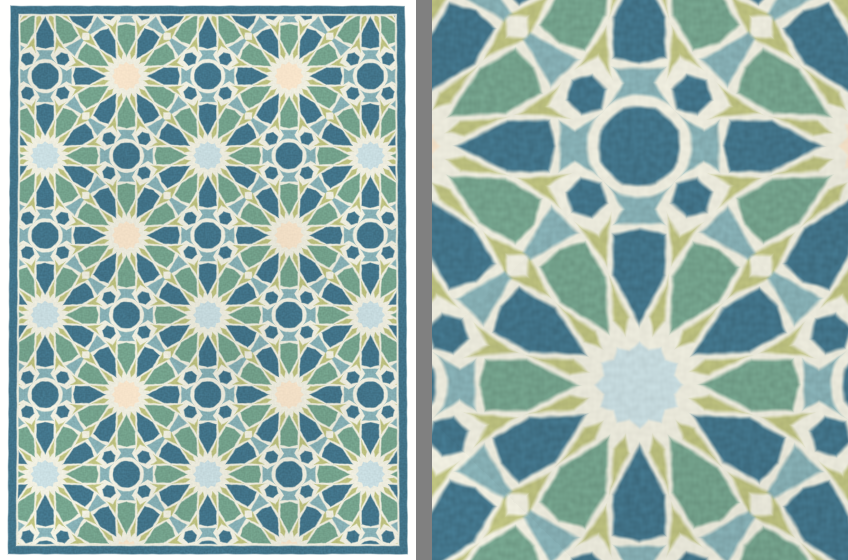
Left, the full canvas; right, a detail of the centre.
This pattern is drawn by a Shadertoy shader. Its source:

```glsl
const vec3 BACKDROP = vec3(1.0, 1.0, 0.995);
const vec3 CREAM = vec3(0.925, 0.92, 0.865);
const vec3 BLUE  = vec3(0.255, 0.45, 0.535);
const vec3 GREEN = vec3(0.45, 0.63, 0.545);
const vec3 TEAL  = vec3(0.52, 0.68, 0.70);
const vec3 LIME  = vec3(0.73, 0.745, 0.49);
const vec3 ICE   = vec3(0.78, 0.86, 0.875);
const vec3 PEACH = vec3(0.96, 0.885, 0.785);

// Layout, in canvas heights
const vec2 RUG_CENTER = vec2(0.371, 0.5);
const vec2 RUG_HALF = vec2(0.3545, 0.4895);
const float RUG_TAPER = 0.005;
const float BORDER = 0.0145;
const float PIPING = 0.0035;
const vec2 ORIGIN = vec2(0.371, 0.4375);
const vec2 PITCH = vec2(0.1452, 0.1422);

// Motif sizes, in pitches
const float SECTOR = 0.5235988;
const float PETAL_TIP = 0.255;
const float PETAL_SHOULDER = 0.46;
const float PETAL_END = 0.655;
const float PETAL_HALF = 0.106;
const float DISC = 0.165;
const float HEX_OFFSET = 0.305;
const float HEX_SIZE = 0.073;
const float SOFTNESS = 0.012;
const float WOBBLE = 0.006;
const float WEAVE = 0.10;
const float TONE_DRIFT = 0.035;

vec2 hashGradient(vec2 cell) {
    vec3 h = fract(cell.xyx * vec3(0.1031, 0.1030, 0.0973));
    h += dot(h, h.yzx + 33.33);
    float angle = 6.2831853 * fract((h.x + h.y) * h.z);
    return vec2(cos(angle), sin(angle));
}

float gradientNoise(vec2 p) {
    vec2 i = floor(p), f = p - i;
    vec2 u = f * f * f * (f * (f * 6.0 - 15.0) + 10.0);
    vec2 e = vec2(1.0, 0.0);
    float low = mix(dot(hashGradient(i), f), dot(hashGradient(i + e), f - e), u.x);
    float high = mix(dot(hashGradient(i + e.yx), f - e.yx), dot(hashGradient(i + 1.0), f - 1.0), u.x);
    return mix(low, high, u.y);
}

// Nearest integer site whose coordinates have an even sum
vec2 checkerSite(vec2 g) {
    vec2 d = 2.0 * round(vec2(g.x + g.y, g.x - g.y) * 0.5);
    return 0.5 * vec2(d.x + d.y, d.x - d.y);
}

vec2 foldSector(float radius, float angle) {
    float a = angle - SECTOR * round(angle / SECTOR);
    return radius * vec2(cos(a), abs(sin(a)));
}

float petal(vec2 p) {
    vec2 side = normalize(vec2(-PETAL_HALF, PETAL_SHOULDER - PETAL_TIP));
    float flank = max(p.y - PETAL_HALF, dot(p - vec2(PETAL_TIP, 0.0), side));
    return max(flank, p.x + 0.25 * p.y - PETAL_END);
}

float innerDart(vec2 p) {
    float outer = p.y + 0.2 * (p.x - 0.44);
    return max(outer, p.y - 0.5 * (p.x - 0.225)) * 0.95;
}

float outerArrow(vec2 p) {
    return max(p.y - 0.36 * (p.x - 0.53), 0.75 * (p.x - 0.645 - 0.9 * p.y));
}

float bowTie(vec2 p) {
    float waist = p.y - 0.065 - 0.6 * abs(p.x - 0.265);
    return max(max(waist, p.x - 0.325), DISC + 0.05 - length(p));
}

float hexagon(vec2 p, float size) {
    p = abs(p);
    return max(p.y, dot(p, vec2(0.866, 0.5))) - size;
}

float kite(vec2 p) {
    return max(p.y - 0.075 + 0.268 * (p.x - 0.44), max(0.435 - p.x, p.x - 0.65));
}

void paint(inout vec3 color, vec3 ink, float dist, float soft) {
    color = mix(color, ink, smoothstep(soft, -soft, dist));
}

vec3 latticePattern(vec2 g, float soft) {
    vec3 color = CREAM;

    // Twelve-petal rosette
    vec2 site = checkerSite(g);
    vec2 q = g - site;
    float radius = length(q), angle = atan(q.y, q.x);
    vec2 onPetal = foldSector(radius, angle);
    vec2 onGap = foldSector(radius, angle + 0.5 * SECTOR);
    float row = mod(site.y, 2.0);
    float turn = mod(round(angle / SECTOR) + row, 2.0);
    paint(color, mix(GREEN, BLUE, turn), petal(onPetal), soft);
    paint(color, LIME, min(innerDart(onGap), outerArrow(onGap)), soft);
    float star = onPetal.x + 0.9 * onPetal.y - 0.18;
    paint(color, mix(ICE, PEACH, row), star, soft);

    // Medallion with four bow ties and four hexagons
    vec2 shift = vec2(1.0, 0.0);
    vec2 m = abs(g - checkerSite(g - shift) - shift);
    vec2 axial = vec2(max(m.x, m.y), min(m.x, m.y));
    vec2 diagonal = vec2(m.x + m.y, abs(m.x - m.y)) * 0.7071;
    paint(color, TEAL, min(bowTie(axial), kite(diagonal)), soft);
    float octagon = max(axial.x, diagonal.x);
    float disc = mix(octagon, length(m), 0.6) - DISC;
    paint(color, BLUE, min(disc, hexagon(diagonal - vec2(HEX_OFFSET, 0.0), HEX_SIZE)), soft);
    return color * (1.0 + TONE_DRIFT * gradientNoise(site * 0.37 + 5.3));
}

void mainImage(out vec4 fragColor, in vec2 fragCoord) {
    vec2 p = fragCoord / iResolution.y;
    float pixel = 1.0 / iResolution.y;

    // Woven field with slightly bled edges
    vec2 bleed = vec2(gradientNoise(p * 130.0), gradientNoise(p * 130.0 + 41.7));
    vec2 g = (p - ORIGIN) / PITCH + WOBBLE * bleed;
    vec3 color = latticePattern(g, max(SOFTNESS, 0.8 * pixel / PITCH.y));

    // Piping and border
    vec2 fromCenter = p - RUG_CENTER;
    vec2 halfSize = RUG_HALF - vec2(RUG_TAPER * fromCenter.y, 0.0);
    vec2 edge = abs(fromCenter) - halfSize + 0.001 * gradientNoise(p * 45.0);
    float outside = max(edge.x, edge.y);
    paint(color, CREAM, -outside - BORDER - PIPING, pixel);
    paint(color, BLUE, -outside - BORDER, pixel);

    // Thread grain and gentle fading
    float grain = gradientNoise(p * vec2(210.0, 290.0)) + 0.5 * gradientNoise(p * vec2(420.0, 150.0));
    color *= 1.0 + WEAVE * grain * (1.2 - color.r) + 0.03 * gradientNoise(p * 7.0);
    paint(color, BACKDROP, -outside, pixel);
    fragColor = vec4(clamp(color, 0.0, 1.0), 1.0);
}
```
